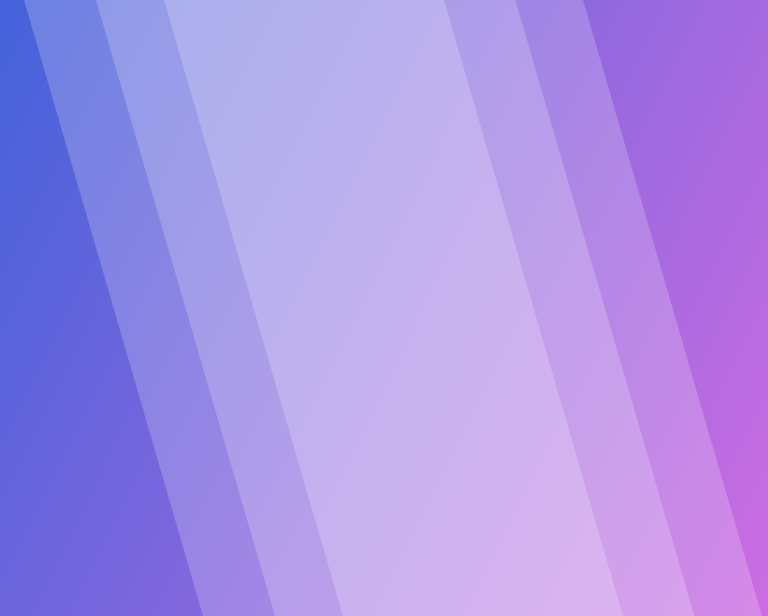
Write a Shadertoy shader that draws this background.

```glsl
const vec3 BLUE = vec3(0.265, 0.385, 0.855);
const vec3 ORCHID = vec3(0.805, 0.425, 0.885);
const vec3 WHITE = vec3(1.0);
const float BAND_OPACITY = 0.2;
const float BAND_LEAN = 0.2331;
const int BAND_COUNT = 3;

// Left and right band edges along the top, as shares of the width
const vec2 BAND_EDGES[BAND_COUNT] = vec2[BAND_COUNT](
    vec2(0.0313, 0.7591),
    vec2(0.1250, 0.6710),
    vec2(0.2135, 0.5781)
);

// Diagonal blend from the upper left to the lower right
vec3 diagonalGradient(vec2 uv, vec3 startColor, vec3 endColor) {
    float progress = dot(vec2(uv.x, 1.0 - uv.y), vec2(0.715, 0.285));
    return mix(startColor, endColor, progress);
}

// Smooth coverage of the span between two edges
float bandMask(float x, vec2 edges, float softness) {
    float inside = min(x - edges.x, edges.y - x);
    return smoothstep(-softness, softness, inside);
}

void mainImage(out vec4 fragColor, in vec2 fragCoord) {
    vec2 uv = fragCoord / iResolution.xy;
    float softness = 0.75 / iResolution.x;
    vec3 color = diagonalGradient(uv, BLUE, ORCHID);

    // Nested translucent bands
    float leaningX = uv.x - BAND_LEAN * (1.0 - uv.y);
    for (int i = 0; i < BAND_COUNT; i++) {
        float coverage = bandMask(leaningX, BAND_EDGES[i], softness);
        color = mix(color, WHITE, BAND_OPACITY * coverage);
    }

    fragColor = vec4(color, 1.0);
}
```
